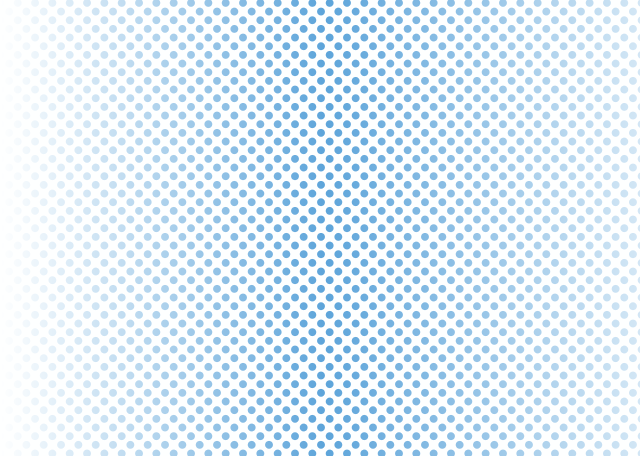
This pattern is drawn by a Shadertoy shader. Its source:

```glsl
// A halftone field of equal blue dots on white, set in a staggered grid.
// Two interleaved square lattices give the dots; their ink is strongest in a
// vertical band near the middle and fades linearly towards both sides.

// Lengths are fractions of the canvas width
const float DOT_PERIOD = 0.02708;
const float DOT_RADIUS = 0.0061;
const vec2  GRID_ANCHOR = vec2(0.5151, 0.0039);

const float PEAK_X = 0.508;
const float LEFT_INK = 0.0;
const float PEAK_INK = 1.0;
const float RIGHT_INK = 0.27;

const vec3 PAPER_COLOR = vec3(0.998, 1.0, 1.0);
const vec3 INK_COLOR = vec3(0.365, 0.645, 0.855);

// Distance to the nearest point of a unit square lattice
float latticeDistance(vec2 p) {
    return length(fract(p + 0.5) - 0.5);
}

// Signed distance to the dots of the staggered grid
float dotDistance(vec2 p) {
    vec2 cell = (p - GRID_ANCHOR) / DOT_PERIOD;
    float nearest = min(latticeDistance(cell), latticeDistance(cell + 0.5));
    return nearest * DOT_PERIOD - DOT_RADIUS;
}

// Ink strength across the canvas, rising to the peak and falling after it
float inkStrength(float x) {
    float rise = mix(LEFT_INK, PEAK_INK, x / PEAK_X);
    float fall = mix(PEAK_INK, RIGHT_INK, (x - PEAK_X) / (1.0 - PEAK_X));
    return clamp(min(rise, fall), 0.0, 1.0);
}

void mainImage(out vec4 fragColor, in vec2 fragCoord) {
    vec2 p = fragCoord / iResolution.x;
    float pixel = 1.0 / iResolution.x;

    // Edge coverage blended over about one pixel
    float coverage = clamp(0.5 - dotDistance(p) / pixel, 0.0, 1.0);

    vec3 color = mix(PAPER_COLOR, INK_COLOR, coverage * inkStrength(p.x));
    fragColor = vec4(color, 1.0);
}
```
